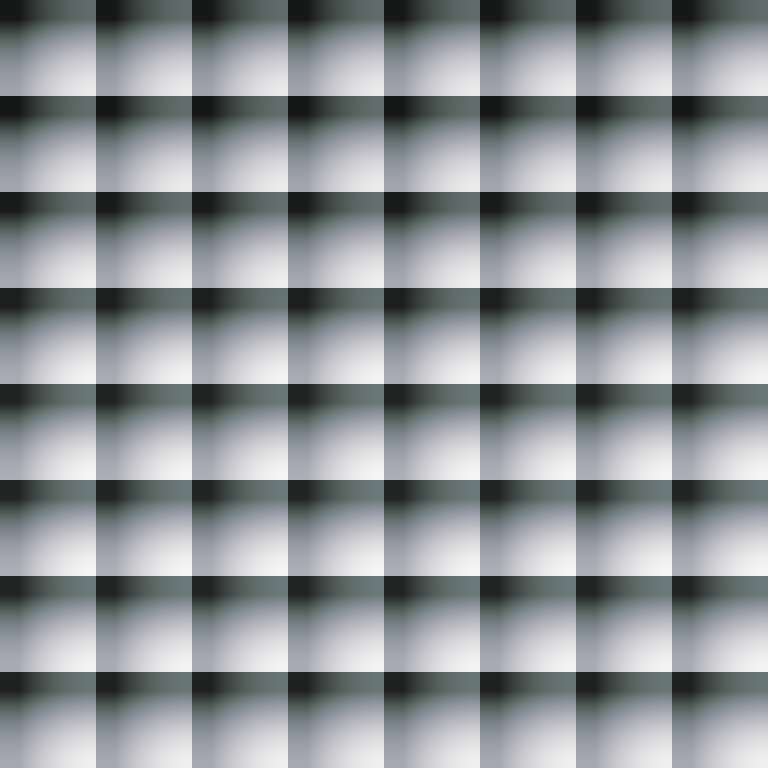
Give the GLSL for this pattern, as a Shadertoy shader.

```glsl
// A grid of square tiles, each shaded from a dark upper left corner to a pale lower right one.
#define TILES 8.0          // repeats across and down
#define SHADOW_WIDTH 0.2   // flat dark band along the top and left of a tile
#define BASE_LEVEL 0.11    // brightness of the dark corner
#define GAIN_ACROSS 0.29   // brightness gained from left to right
#define GAIN_DOWN 0.54     // brightness gained from top to bottom
#define DRIFT 0.025        // slow brightness change over the canvas height
#define DRIFT_RATE 5.0
#define DRIFT_PEAK 0.32    // height of the lightest rows
#define GREEN_TINT 0.05    // extra green in the dark greys
#define BLUE_TINT 0.06     // extra blue in the middle greys

// Flat band, then a rise that eases out towards the far edge
float easedRamp(float t) {
    float remaining = 1.0 - clamp((t - SHADOW_WIDTH) / (1.0 - SHADOW_WIDTH), 0.0, 1.0);
    return 1.0 - remaining * remaining;
}

// Repeated ramp whose jump is smoothed over one pixel
float tiledRamp(float position, float pixel) {
    float t = fract(position);
    float afterSeam = clamp(t / pixel + 0.5, 0.0, 1.0);
    float beforeSeam = clamp((1.0 - t) / pixel + 0.5, 0.0, 1.0);
    return mix(1.0, easedRamp(t), afterSeam) * beforeSeam;
}

float bell(float x, float center, float width) {
    float d = (x - center) / width;
    return exp(-d * d);
}

// Cool grey: greenish when dark, bluish in the middle, neutral at both ends
vec3 coolGrey(float level) {
    float green = GREEN_TINT * bell(level, 0.38, 0.2);
    float blue = BLUE_TINT * bell(level, 0.52, 0.25);
    return vec3(level, level + green, level + blue);
}

void mainImage(out vec4 fragColor, in vec2 fragCoord) {
    vec2 uv = fragCoord / iResolution.xy;
    vec2 pixel = TILES / iResolution.xy;

    // Tile shading, measured from the upper left
    float across = tiledRamp(uv.x * TILES, pixel.x);
    float down = tiledRamp((1.0 - uv.y) * TILES, pixel.y);
    float level = BASE_LEVEL + GAIN_ACROSS * across + GAIN_DOWN * down;

    // Slight variation between rows
    level += DRIFT * cos(DRIFT_RATE * (uv.y - DRIFT_PEAK));

    fragColor = vec4(clamp(coolGrey(level), 0.0, 1.0), 1.0);
}
```
